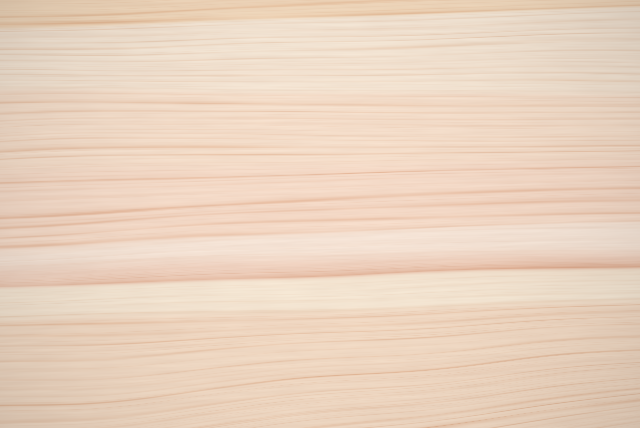
Write a Shadertoy shader that draws this texture.

```glsl
// Pale softwood plank: peach and cream bands with fine growth rings running nearly level.

const int BANDS = 8;
// Band tops, measured downward from the top, at the left and right sides
const float EDGE_LEFT[9] = float[9](-0.03, 0.068, 0.211, 0.400, 0.582, 0.625, 0.674, 0.752, 1.25);
const float EDGE_RIGHT[9] = float[9](-0.08, 0.018, 0.219, 0.371, 0.518, 0.586, 0.621, 0.699, 1.00);
const float EDGE_SOFTNESS[8] = float[8](0.006, 0.004, 0.006, 0.02, 0.012, 0.02, 0.005, 0.008);
const vec3 WOOD[8] = vec3[8](
    vec3(0.955, 0.855, 0.745), vec3(0.962, 0.902, 0.835),
    vec3(0.96, 0.872, 0.797), vec3(0.958, 0.856, 0.785),
    vec3(0.962, 0.895, 0.842), vec3(0.945, 0.838, 0.772),
    vec3(0.956, 0.896, 0.822), vec3(0.948, 0.856, 0.772));
const float RING_COUNT[8] = float[8](5.0, 11.0, 10.0, 7.0, 3.0, 5.0, 4.0, 24.0);
const float RING_DEPTH[8] = float[8](0.75, 0.5, 0.6, 1.0, 0.5, 0.6, 0.45, 0.8);
const vec3 LATEWOOD = vec3(0.955, 0.885, 0.835);   // tint of a dark ring
const vec3 STREAK = vec3(0.92, 0.80, 0.72);        // tint of the bold seam
const float RING_WOBBLE = 0.8;
const float FINE_RINGS = 2.7;
const float FINE_DEPTH = 0.4;
const float BEND = 0.4;
const float FIBRE_DEPTH = 0.024;
const float MOTTLE_DEPTH = 0.02;
const float VIGNETTE = 0.125;

float hash(float n) {
    return fract(sin(n * 12.9898) * 43758.55);
}

vec2 gradient(vec2 cell) {
    float angle = 6.2832 * fract(sin(dot(cell, vec2(127.1, 311.7))) * 43758.55);
    return vec2(cos(angle), sin(angle));
}

float gradientNoise(vec2 p) {
    vec2 i = floor(p), f = p - i;
    vec2 u = f * f * f * (f * (f * 6.0 - 15.0) + 10.0);
    vec2 e = vec2(0.0, 1.0);
    float low = mix(dot(gradient(i), f), dot(gradient(i + e.yx), f - e.yx), u.x);
    float high = mix(dot(gradient(i + e.xy), f - e.xy), dot(gradient(i + e.yy), f - e.yy), u.x);
    return mix(low, high, u.y);
}

// Height of a band's top edge, gently curved along the plank
float bandEdge(int band, float across, float x) {
    float curve = 0.014 * gradientNoise(vec2(x * 1.6, float(band) * 0.35 + 3.0));
    return mix(EDGE_LEFT[band], EDGE_RIGHT[band], across) + curve;
}

// Thin uneven ring lines with a faint halo on their upper side
float growthRings(float s, float x, float count, float seed) {
    float r = s * count;
    r += RING_WOBBLE * gradientNoise(vec2(x * 0.5 + seed, r * 0.6));
    float id = floor(r), d = r - id - 0.68;
    float line = exp(-d * d / 0.014);
    float halo = smoothstep(-0.6, 0.0, d) * (1.0 - smoothstep(0.0, 0.25, d));
    float weight = 0.2 + 1.1 * pow(hash(id + seed * 7.3), 2.0);
    float fade = 0.8 + 1.0 * gradientNoise(vec2(x * 2.6, id * 1.7 + seed));
    return (0.8 * line + 0.3 * halo) * weight * fade;
}

vec3 bandColour(int band, float y, float across, float x) {
    float top = bandEdge(band, across, x);
    float bottom = bandEdge(band + 1, across, x);
    float seed = float(band) * 17.3 + 2.0;
    float s = (y - top) / (bottom - top);
    s += BEND * s * (1.0 - s) * gradientNoise(vec2(x * 1.6 + seed, s * 0.6));
    float rings = growthRings(s, x, RING_COUNT[band], seed);
    rings += FINE_DEPTH * growthRings(s, x, RING_COUNT[band] * FINE_RINGS, seed + 5.1);
    return WOOD[band] * mix(vec3(1.0), LATEWOOD, rings * RING_DEPTH[band]);
}

void mainImage(out vec4 fragColor, in vec2 fragCoord) {
    vec2 uv = fragCoord / iResolution.xy;
    float x = fragCoord.x / iResolution.y;
    float y = 1.0 - uv.y;

    // Stack the bands from the top down
    vec3 colour = WOOD[0];
    for (int band = 0; band < BANDS; band++) {
        float d = y - bandEdge(band, uv.x, x);
        float cover = smoothstep(-EDGE_SOFTNESS[band], EDGE_SOFTNESS[band], d);
        colour = mix(colour, bandColour(band, y, uv.x, x), cover);
    }

    // Bold reddish seam, strongest to the right, shading up into the band above it
    float seam = y - bandEdge(6, uv.x, x) + 0.004;
    float tail = seam < 0.0 ? 0.6 * exp(seam / 0.006) + 0.4 * exp(seam / 0.022) : exp(-seam / 0.003);
    float seamFade = mix(0.45, 1.0, uv.x) + 0.5 * gradientNoise(vec2(x * 2.5, 8.0));
    colour *= mix(vec3(1.0), STREAK, tail * seamFade);

    // Long fibres and soft blushes that follow the slope of the plank
    float level = y + 0.06 * uv.x * smoothstep(0.1, 0.7, y);
    float fibre = gradientNoise(vec2(x * 4.0, level * 130.0))
                + 0.7 * gradientNoise(vec2(x * 14.0 + 5.0, level * 210.0));
    float mottle = gradientNoise(vec2(x * 0.9 + 4.0, level * 17.0));
    colour *= 1.0 + FIBRE_DEPTH * fibre * vec3(0.7, 1.0, 1.15);
    colour *= 1.0 + MOTTLE_DEPTH * mottle * vec3(0.4, 1.0, 1.2);

    // Light falls off toward the sides and corners
    vec2 q = 2.0 * uv - 1.0;
    float falloff = dot(q * q, vec2(0.65, 0.35));
    colour *= 1.0 - VIGNETTE * pow(falloff, 1.4);

    fragColor = vec4(colour, 1.0);
}
```
